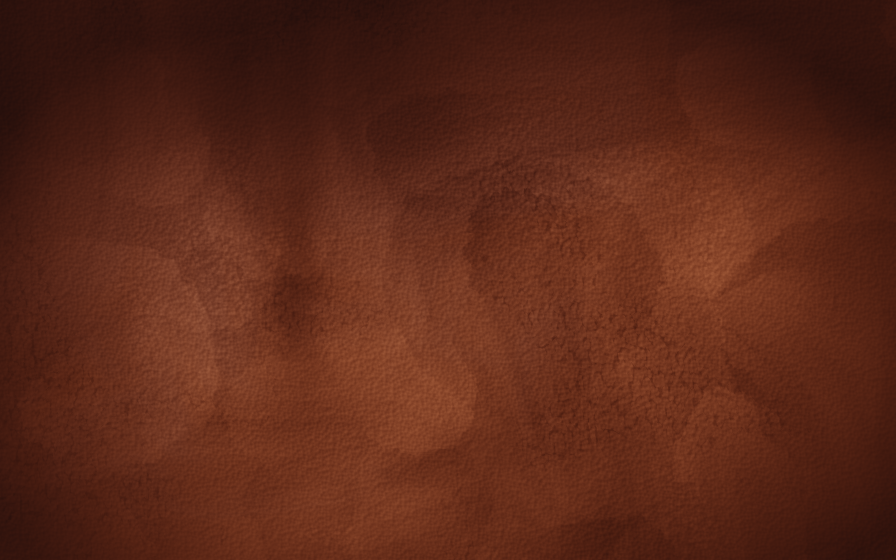
Give the GLSL for this texture, as a Shadertoy shader.

```glsl
vec2 hash2(vec2 p) {
    return fract(sin(vec2(dot(p, vec2(127.1, 311.7)), dot(p, vec2(269.5, 183.3)))) * 43758.5);
}

// Cellular noise: distance to the nearest scattered point
float cells(vec2 p) {
    vec2 id = floor(p), f = fract(p);
    float nearest = 2.0;
    for (int y = -1; y <= 1; y++)
    for (int x = -1; x <= 1; x++) {
        vec2 o = vec2(x, y);
        nearest = min(nearest, length(o + hash2(id + o) - f));
    }
    return nearest;
}

// Layered, rotated and warped sines
float clouds(vec2 p) {
    float sum = 0.0, amp = 0.5;
    for (int i = 0; i < 7; i++) {
        p = mat2(0.8, 0.6, -0.6, 0.8) * p;
        p += 0.7 * sin(p.yx * 1.3 + float(i) * 2.1);
        sum += amp * sin(p.x + float(i)) * sin(p.y);
        p *= 1.9;
        amp *= 0.62;
    }
    return sum;
}

// Trowel marks: rotated ovals, crisp at the front and fading behind
float trowelMarks(vec2 p) {
    vec2 id = floor(p), f = fract(p);
    float sum = 0.0;
    for (int y = -1; y <= 1; y++)
    for (int x = -1; x <= 1; x++) {
        vec2 o = vec2(x, y);
        vec2 trait = hash2(id + o + 31.0);
        float a = 6.283 * trait.x;
        vec2 q = mat2(cos(a), sin(a), -sin(a), cos(a)) * (f - o - hash2(id + o));
        float oval = smoothstep(0.75, 0.72, length(q * vec2(1.0, 1.4)));
        sum += (trait.y - 0.5) * oval * smoothstep(-0.3, 0.65, q.x);
    }
    return sum;
}

float blob(vec2 p, vec2 centre, vec2 size) {
    vec2 d = (p - centre) / size;
    return exp(-dot(d, d));
}

// Fine plaster relief
float relief(vec2 p) {
    return cells(p * 150.0) + 0.7 * cells(p * 80.0 + 7.0);
}

void mainImage(out vec4 fragColor, in vec2 fragCoord) {
    vec2 uv = fragCoord / iResolution.xy;
    vec2 p = fragCoord / iResolution.y;
    vec2 warp = vec2(clouds(p * 7.0), clouds(p * 7.0 + 40.0));
    vec2 bent = p + 0.05 * warp;
    vec2 torn = p + 0.035 * warp + 0.014 * cells(p * 48.0);

    // Broad light and vignette
    vec2 c = (uv - vec2(0.5, 0.42)) * vec2(2.0, 1.8);
    float tone = 1.03 - 0.66 * dot(c, c);
    float smoke = blob(bent, vec2(0.56, 0.82), vec2(0.28, 0.22));
    tone -= 0.34 * smoke;
    tone -= 0.32 * blob(bent, vec2(0.51, 0.47), vec2(0.045, 0.2));
    tone -= 0.26 * blob(bent, vec2(0.9, 0.22), vec2(0.16, 0.13));
    tone += 0.16 * blob(p, vec2(0.3, 0.56), vec2(0.16, 0.28));
    tone += 0.10 * blob(p, vec2(0.8, 0.52), vec2(0.2, 0.2));
    tone += 0.10 * blob(p, vec2(1.25, 0.56), vec2(0.3, 0.2));

    // Mottling and overlapping trowel marks
    tone = max(tone, 0.12);
    float lit = clamp(tone, 0.3, 0.9);
    tone += lit * 0.36 * clouds(p * 3.2 + 5.0);
    tone += lit * 0.50 * trowelMarks(torn * 2.3 + 3.0);
    tone += lit * 0.42 * trowelMarks(torn * 4.6 + 17.0);

    // Small upright pits and pale scuffs in worn areas
    float worn = smoothstep(-0.1, 0.5, clouds(p * 5.0 + 9.0) + 0.3 * smoke);
    float chips = cells(p * vec2(115.0, 75.0) + 2.0 * warp);
    tone -= 0.22 * lit * worn * smoothstep(0.45, 0.8, chips);
    float scuffed = smoothstep(0.0, 0.5, clouds(p * 6.0 + 23.0));
    tone += 0.12 * lit * scuffed * smoothstep(0.5, 0.2, cells(p * vec2(70.0, 90.0) + warp));

    // Side light on the grain
    tone += 0.22 * lit * (relief(p) - relief(p + vec2(-0.003, 0.003)));

    // Umber to terracotta, with a mauve cast at the upper left
    float t = clamp(tone, 0.0, 1.3);
    vec3 colour = vec3(0.15, 0.06, 0.045) + t * vec3(0.35, 0.10, 0.015)
                + t * t * vec3(0.0, 0.085, 0.085);
    float mauve = smoothstep(-0.2, 0.6, uv.y - 0.8 * uv.x + 0.4 * warp.x);
    colour += t * mauve * vec3(-0.01, 0.012, 0.03);
    fragColor = vec4(colour, 1.0);
}
```
